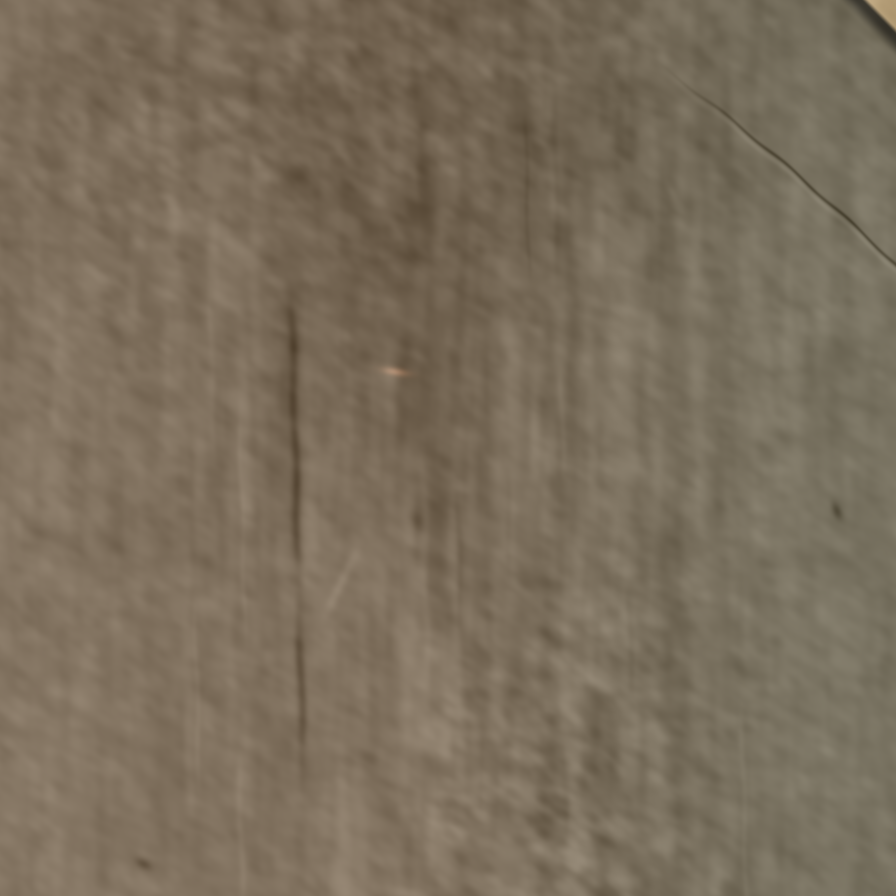
Write a Shadertoy shader that draws this texture.

```glsl
const vec3 STONE = vec3(0.470, 0.420, 0.350);
const vec3 BEIGE = vec3(0.74, 0.65, 0.50);
const vec3 CHIP_PINK = vec3(0.20, 0.13, 0.10);
const int SCRATCHES = 22;

vec3 hash3(vec2 p) {
    vec3 q = fract(vec3(p.xyx) * vec3(0.1031, 0.1030, 0.0973));
    q += dot(q, q.yxz + 33.33);
    return fract((q.xxy + q.yzz) * q.zyx);
}

vec2 rotate(vec2 p, float angle) {
    float c = cos(angle), s = sin(angle);
    return vec2(c * p.x + s * p.y, c * p.y - s * p.x);
}

// Cellular noise: one soft light or dark blob per cell
float blobs(vec2 p, float seed) {
    vec2 cell = floor(p);
    float sum = 0.0;
    for (int j = -1; j <= 1; j++)
    for (int i = -1; i <= 1; i++) {
        vec2 id = cell + vec2(i, j);
        vec3 h = hash3(id + seed + 100.0);
        vec2 d = p - id - h.xy;
        float k = max(1.0 - dot(d, d), 0.0);
        sum += (2.0 * h.z - 1.0) * k * k;
    }
    return sum;
}

// Soft elliptical spot, 1 at its centre
float spot(vec2 p, vec2 centre, vec2 radius, float angle) {
    vec2 d = rotate(p - centre, angle) / radius;
    return exp(-dot(d, d));
}

// Near-vertical line with tapered ends
float scratch(vec2 p, vec2 centre, float halfLength, float width) {
    float x = p.x - centre.x + 0.025 * (p.y - centre.y);
    x += 0.0012 * sin(p.y * 47.0 + centre.x * 60.0);
    float along = abs(p.y - centre.y) / halfLength;
    return exp(-x * x / (width * width)) * (1.0 - smoothstep(0.5, 1.0, along));
}

// Light and dark scratches scattered over the middle
float scatteredScratches(vec2 p) {
    float sum = 0.0;
    for (int i = 0; i < SCRATCHES; i++) {
        vec3 place = hash3(vec2(float(i), 7.0));
        vec3 form = hash3(vec2(float(i), 23.0));
        vec2 centre = vec2(mix(0.08, 0.88, place.x), mix(0.05, 0.85, place.y));
        float strength = (form.z < 0.5 ? -1.0 : 0.9) * mix(0.4, 1.0, place.z);
        sum += strength * scratch(p, centre, mix(0.05, 0.17, form.x), mix(0.003, 0.007, form.y));
    }
    return sum;
}

// Broad shading: dark stain above, paler towards the lower left
float shading(vec2 p) {
    float tone = 0.018 - 0.058 * spot(p, vec2(0.45, 0.93), vec2(0.42, 0.30), 0.0);
    tone += 0.024 * spot(p, vec2(0.08, 0.28), vec2(0.32, 0.42), 0.0);
    tone -= 0.026 * spot(p, vec2(0.52, 0.38), vec2(0.20, 0.45), 0.0);
    return tone + 0.022 * blobs(p * 4.0, 3.0);
}

// Diagonal mottling and vertical brushing
float grain(vec2 p) {
    vec2 slanted = rotate(p, -0.62);
    float rough = 0.55 + 0.65 * spot(p, vec2(0.62, 0.10), vec2(0.16, 0.20), 0.0)
                + 0.40 * spot(p, vec2(0.35, 0.88), vec2(0.35, 0.22), 0.0);
    float mottle = 0.046 * blobs(slanted * vec2(30.0, 58.0), 11.0)
                 + 0.030 * blobs(slanted * vec2(65.0, 110.0), 29.0);
    float brushed = 0.036 * blobs(p * vec2(44.0, 5.0), 41.0)
                  + 0.020 * blobs(p * vec2(95.0, 13.0), 53.0);
    float middle = 0.55 + 0.6 * spot(p, vec2(0.55, 0.45), vec2(0.32, 0.60), 0.0);
    return mottle * rough + brushed * middle;
}

// Dark broken seam running down the left of the middle
float seam(vec2 p) {
    float broken = clamp(0.65 + 0.8 * blobs(vec2(3.0, p.y * 22.0), 67.0), 0.15, 1.0);
    return broken * scratch(p, vec2(0.332, 0.40), 0.33, 0.0055);
}

// Thin, gently bowed crack that fades in towards the right edge
float crack(vec2 p) {
    float t = (p.x - 0.72) / 0.28;
    float y = 0.940 - 0.235 * t + 0.008 * sin(t * 3.14) + 0.0015 * sin(t * 25.0);
    float d = (p.y - y) * 0.766;
    float line = exp(-d * d / 0.0000045) - 0.3 * exp(-pow((d + 0.005) / 0.003, 2.0));
    return line * smoothstep(0.0, 0.55, t);
}

void mainImage(out vec4 fragColor, in vec2 fragCoord) {
    vec2 uv = fragCoord / iResolution.xy;

    float tone = shading(uv) + grain(uv) + 0.042 * scatteredScratches(uv);
    tone -= 0.13 * seam(uv) + 0.15 * crack(uv);

    // Small pits and pale scuffs
    tone -= 0.13 * spot(uv, vec2(0.934, 0.430), vec2(0.005, 0.010), 0.4);
    tone -= 0.12 * spot(uv, vec2(0.160, 0.036), vec2(0.010, 0.006), -0.5);
    tone -= 0.08 * spot(uv, vec2(0.467, 0.418), vec2(0.009, 0.016), 0.0);
    tone += 0.07 * spot(uv, vec2(0.380, 0.348), vec2(0.006, 0.035), -0.45);
    tone += 0.06 * spot(uv, vec2(0.750, 0.785), vec2(0.005, 0.012), 0.5);

    // Warm on the left, greenish grey on the right
    vec3 tint = mix(vec3(0.010, 0.0, -0.003), vec3(-0.022, 0.004, 0.006), smoothstep(0.4, 1.0, uv.x));
    vec3 color = STONE + tint + tone;
    color += CHIP_PINK * spot(uv, vec2(0.442, 0.585), vec2(0.015, 0.0045), -0.15);

    // Shadowed edge and beige strip in the corner
    float corner = uv.x + uv.y;
    color *= 1.0 - 0.5 * smoothstep(1.935, 1.958, corner);
    color = mix(color, BEIGE + tone, smoothstep(1.961, 1.970, corner));

    fragColor = vec4(clamp(color, 0.0, 1.0), 1.0);
}
```
